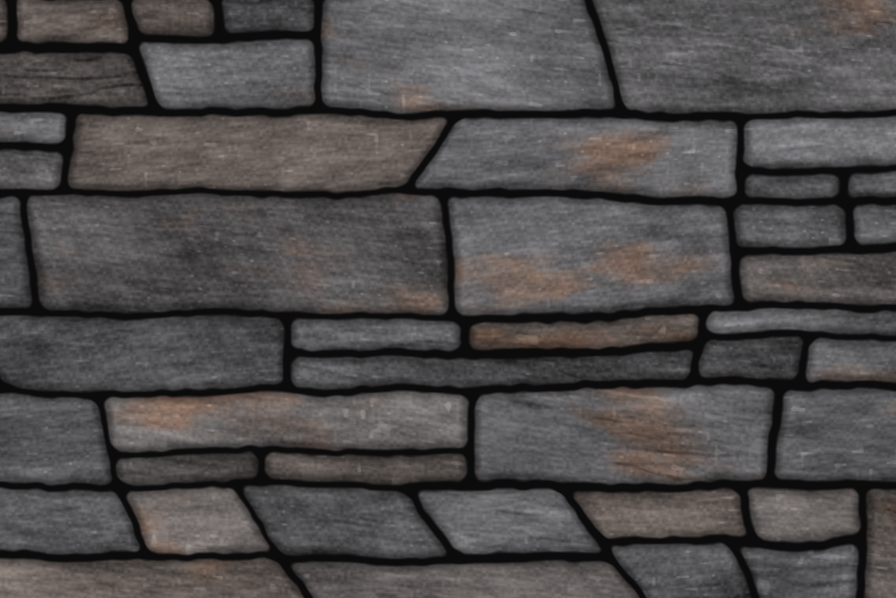
A Shadertoy shader for this texture:

```glsl
// Dry-stacked wall of dark, weathered slate blocks with deep black joints.

const float COURSE = 0.168;  // mean course height
const float BLOCK = 0.50;    // mean block length
const float ROUND = 0.022;   // corner and edge rounding
const vec3 JOINT = vec3(0.045, 0.043, 0.046);
const vec3 COOL = vec3(0.99, 0.985, 1.01);
const vec3 WARM = vec3(1.07, 0.98, 0.93);
const vec3 RUST = vec3(0.46, 0.33, 0.25);

float hash(vec2 p) {
    return fract(sin(dot(p, vec2(127.1, 311.7))) * 43758.5453);
}

float noise(vec2 p) {
    vec2 i = floor(p), f = fract(p);
    f = f * f * (3.0 - 2.0 * f);
    return mix(mix(hash(i), hash(i + vec2(1, 0)), f.x),
               mix(hash(i + vec2(0, 1)), hash(i + vec2(1, 1)), f.x), f.y);
}

float fbm(vec2 p) {
    float sum = 0.0, amp = 0.5;
    for (int i = 0; i < 5; i++) {
        sum += amp * noise(p);
        p = mat2(1.9, 0.35, -0.35, 1.9) * p + 17.3;
        amp *= 0.52;
    }
    return sum;
}

// Height of the bed joint below a course
float bedLine(float course, float x) {
    float jitter = 0.5 * (hash(vec2(course, 3.0)) - 0.5);
    return (course + jitter) * COURSE + 0.022 * (noise(vec2(x * 2.3, course * 7.0)) - 0.5);
}

// Slanted upright joint at the left of a block; y is measured from mid-course
float uprightLine(vec2 cell, float y) {
    float lean = hash(cell + 5.3) - 0.5;
    float shift = hash(vec2(cell.y, 9.0)) + 0.55 * (hash(cell) - 0.5);
    return (cell.x + shift) * BLOCK + 3.2 * lean * abs(lean) * y;
}

// Keeps the side of a cut that holds v; returns 1 on the upper side
float cutSpan(float v, float cut, inout float lo, inout float hi) {
    float side = step(cut, v);
    lo = mix(lo, cut, side);
    hi = mix(cut, hi, side);
    return side;
}

// Finds the stone at p: xy = distance to nearest sides, z = seed, w = distance to top
vec4 findStone(vec2 p) {
    float course = floor(p.y / COURSE);
    if (p.y < bedLine(course, p.x)) course -= 1.0;
    else if (p.y > bedLine(course + 1.0, p.x)) course += 1.0;
    float low = bedLine(course, p.x), high = bedLine(course + 1.0, p.x);
    float y = p.y - (course + 0.5) * COURSE;

    vec2 cell = vec2(floor(p.x / BLOCK - hash(vec2(course, 9.0))), course);
    if (p.x < uprightLine(cell, y)) cell.x -= 1.0;
    else if (p.x > uprightLine(cell + vec2(1, 0), y)) cell.x += 1.0;
    float left = uprightLine(cell, y), right = uprightLine(cell + vec2(1, 0), y);

    // Some blocks are two thin slabs, and some slabs are two short pieces
    float seed = hash(cell + 21.7);
    if (seed < 0.46) {
        float cut = mix(low, high, 0.36 + 0.28 * hash(cell + 2.9)) + 0.03 * (seed - 0.23) * (p.x - left);
        seed += 0.37 * cutSpan(p.y, cut, low, high) + 0.11;
        if (hash(vec2(seed, 4.0)) < 0.4) {
            float split = mix(left, right, 0.35 + 0.3 * hash(vec2(seed, 6.0)));
            seed += 0.29 * cutSpan(p.x, split, left, right) + 0.07;
        }
    }
    return vec4(min(p.x - left, right - p.x), min(p.y - low, high - p.y), seed, high - p.y);
}

// Split slate: broken ledges over a fine bedded grain
float relief(vec2 p, float roughness) {
    float level = 6.0 * fbm(p * vec2(2.6, 11.0));
    float ledge = floor(level) + smoothstep(0.72, 1.0, fract(level));
    float broken = smoothstep(0.42, 0.68, noise(p * vec2(5.0, 9.0) + 31.0));
    return ledge * broken * roughness + 1.5 * fbm(p * vec2(16.0, 58.0));
}

vec3 stoneColor(vec2 p, float seed, float topDist, float edge) {
    vec2 q = p + 40.0 * vec2(hash(vec2(seed, 1.0)), hash(vec2(seed, 2.0)));
    q.y += q.x * 0.16 * (hash(vec2(seed, 3.0)) - 0.5);
    float roughness = mix(0.3, 0.9, hash(vec2(seed, 8.0)));
    float light = relief(q, roughness) - relief(q + vec2(-0.002, 0.005), roughness);

    float tone = 0.365 + 0.10 * (hash(vec2(seed, 5.0)) - 0.5);
    tone += 0.30 * (fbm(q * vec2(5.0, 12.0)) - 0.48);
    tone += 0.16 * (fbm(q * vec2(24.0, 85.0)) - 0.48);
    tone += 0.075 * (noise(q * 190.0) - 0.5) + 0.10 * clamp(light, -1.3, 0.8);
    tone += 0.12 * smoothstep(0.76, 0.92, noise(q * vec2(70.0, 95.0))) * noise(q * 9.0);

    // Worn rim catches light on top, the underside falls into shade
    tone += 0.05 * smoothstep(0.022, 0.009, topDist);
    tone *= mix(0.62, 1.0, smoothstep(0.004, ROUND, edge));

    vec3 color = tone * mix(COOL, WARM, smoothstep(0.45, 1.0, hash(vec2(seed, 7.0))));
    float stain = smoothstep(0.60, 0.80, fbm(q * vec2(4.0, 9.0) + 60.0));
    return mix(color, RUST * tone / 0.36, 0.55 * stain);
}

void mainImage(out vec4 fragColor, in vec2 fragCoord) {
    vec2 p = fragCoord / iResolution.y;
    float pixel = 1.0 / iResolution.y;

    // Ragged outlines
    vec2 warp = vec2(noise(p * 9.0), noise(p * 9.0 + 50.0)) - 0.5;
    vec2 chip = vec2(noise(p * 48.0 + 13.0), noise(p * 48.0 + 80.0)) - 0.5;
    vec4 stone = findStone(p + 0.014 * warp + 0.005 * chip);

    float edge = ROUND - length(max(ROUND - stone.xy, 0.0));
    float gap = mix(0.003, 0.0075, hash(vec2(stone.z, 11.0)));
    float cover = smoothstep(gap - pixel, gap + 0.003 + pixel, edge);
    vec3 face = stoneColor(p, stone.z, stone.w, edge - gap * 0.5);
    fragColor = vec4(mix(JOINT, face, cover), 1.0);
}
```
